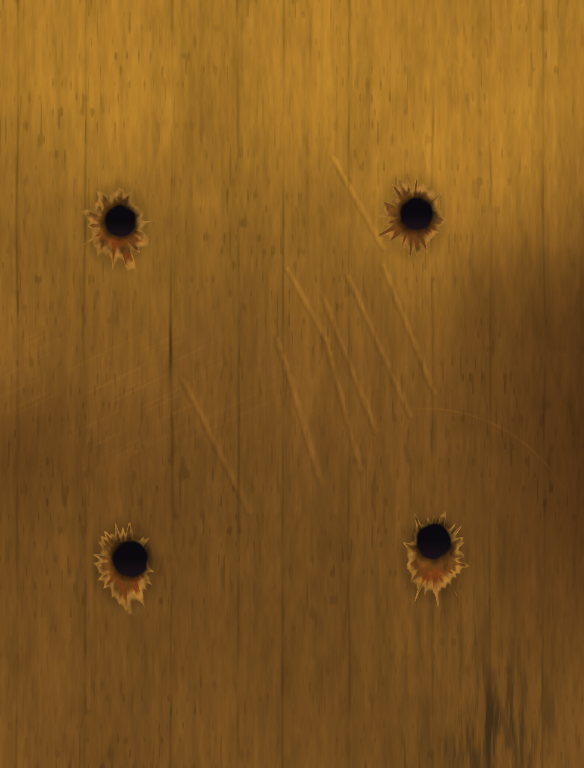
This texture is drawn by a Shadertoy shader. Its source:

```glsl
const vec3 WOOD_LIGHT = vec3(0.665, 0.470, 0.160);
const vec3 WOOD_MID = vec3(0.448, 0.298, 0.120);
const vec3 WOOD_DARK = vec3(0.290, 0.175, 0.070);
const vec3 SPLINTER = vec3(0.640, 0.455, 0.190);
const vec3 RAW_WOOD = vec3(0.460, 0.290, 0.115);
const vec3 RUST = vec3(0.430, 0.215, 0.075);
const vec3 BORE = vec3(0.045, 0.035, 0.050);
const vec3 STAIN = vec3(0.210, 0.155, 0.085);
const vec2 CRATER_SIZE = vec2(0.040, 0.052);
const float GRAIN = 0.11;
const float SCRATCH_GAIN = 0.16;

// Crater centre, then bore offset and bore radius
const vec2 CRATERS[4] = vec2[4](vec2(0.151, 0.706), vec2(0.538, 0.719),
                                vec2(0.163, 0.265), vec2(0.564, 0.274));
const vec3 BORES[4] = vec3[4](vec3(0.005, 0.006, 0.020), vec3(0.004, 0.002, 0.021),
                              vec3(0.007, 0.007, 0.023), vec3(0.001, 0.021, 0.023));

// Scratch start and end
const vec4 SCRATCHES[8] = vec4[8](
    vec4(0.435, 0.795, 0.500, 0.678), vec4(0.500, 0.655, 0.566, 0.490),
    vec4(0.422, 0.615, 0.490, 0.440), vec4(0.455, 0.640, 0.535, 0.460),
    vec4(0.425, 0.560, 0.470, 0.390), vec4(0.362, 0.560, 0.418, 0.375),
    vec4(0.240, 0.505, 0.325, 0.335), vec4(0.375, 0.650, 0.425, 0.560));

float hash(vec2 p) {
    p = fract(p * vec2(0.1031, 0.1137));
    p += dot(p, p.yx + 33.33);
    return fract((p.x + p.y) * p.x * 17.0);
}

float noise(vec2 p) {
    vec2 i = floor(p), f = fract(p);
    f = f * f * (3.0 - 2.0 * f);
    return mix(mix(hash(i), hash(i + vec2(1, 0)), f.x),
               mix(hash(i + vec2(0, 1)), hash(i + vec2(1, 1)), f.x), f.y);
}

float fbm(vec2 p) {
    float sum = 0.0, gain = 0.5;
    for (int i = 0; i < 4; i++) {
        sum += gain * noise(p + 40.0);
        p = p * 2.03 + 7.1;
        gain *= 0.5;
    }
    return sum;
}

float blob(vec2 p, vec2 centre, vec2 size) {
    vec2 d = (p - centre) / size;
    return exp(-dot(d, d));
}

// Lamp falloff, worn shadows and vertical grain
vec3 wood(vec2 p) {
    float cloud = fbm(p * vec2(7.0, 4.0)) - 0.47;
    float light = smoothstep(0.42, 0.92, p.y + cloud * 0.16 - 0.03 * smoothstep(0.5, 0.76, p.x));
    vec3 col = mix(WOOD_MID, WOOD_LIGHT, light);
    float shade = 0.85 * blob(p, vec2(0.79, 0.39), vec2(0.14, 0.20))
                + 0.30 * blob(p, vec2(0.0, 0.40), vec2(0.16, 0.09))
                + 0.25 * blob(p, vec2(0.73, 0.62), vec2(0.13, 0.12));
    col = mix(col, WOOD_DARK, clamp(shade, 0.0, 0.9));

    float streak = fbm(p * vec2(75.0, 3.5)) - 0.47;
    float fibre = fbm(p * vec2(210.0, 38.0)) - 0.47;
    col *= 1.0 + GRAIN * (2.0 * cloud + 1.5 * streak + 1.7 * fibre);

    // Pores and long growth lines
    float pore = smoothstep(0.72, 0.95, noise(p * vec2(260.0, 55.0) + 13.0));
    col *= 1.0 - 0.16 * pore * noise(p * 14.0);
    float cell = floor(p.x / 0.085);
    float lineX = (cell + 0.2 + 0.6 * hash(vec2(cell + 3.0, 8.0))) * 0.085;
    float wobble = 0.004 * (noise(vec2(cell * 9.0, p.y * 7.0)) - 0.5);
    float growth = exp(-pow((p.x - lineX - wobble) / 0.0018, 2.0));
    col *= 1.0 - 0.17 * growth * noise(vec2(cell + 50.0, p.y * 18.0));
    col *= 1.0 - 0.35 * blob(p, vec2(0.222, 0.548), vec2(0.002, 0.035));

    // Grey stain broken by the fibres
    float soot = blob(p, vec2(0.64, 0.05), vec2(0.085, 0.075))
               + 0.35 * blob(p, vec2(0.60, 0.22), vec2(0.10, 0.09));
    float broken = smoothstep(0.32, 0.68, fbm(p * vec2(110.0, 13.0)));
    return mix(col, STAIN, clamp(soot * broken * 0.85, 0.0, 0.8));
}

float scratches(vec2 p) {
    float sum = 0.0;
    for (int i = 0; i < 8; i++) {
        vec2 a = SCRATCHES[i].xy, ab = SCRATCHES[i].zw - a;
        float t = clamp(dot(p - a, ab) / dot(ab, ab), 0.0, 1.0);
        float d = length(p - a - ab * t) + 0.003 * (noise(p * 120.0) - 0.5);
        float width = mix(0.0022, 0.0050, t * noise(vec2(float(i) * 5.0, 2.0)));
        float side = dot(p - a, normalize(vec2(ab.y, -ab.x)));
        sum += exp(-d * d / (width * width)) * (0.45 + 0.55 * noise(p * 70.0));
        sum -= 0.45 * exp(-pow((side - 0.006) / 0.003, 2.0)) * smoothstep(0.009, 0.005, d);
    }
    // Faint compass arc and slanted scuffs
    vec2 q = p - vec2(0.553, 0.260);
    float arc = exp(-pow((length(q) - 0.208) / 0.0015, 2.0));
    sum += 0.5 * arc * smoothstep(-0.03, 0.03, q.x) * smoothstep(0.08, 0.13, q.y);
    float scuff = smoothstep(0.66, 0.9, noise(vec2(p.x + 2.0 * p.y, 2.0 * p.x - 4.0 * p.y + 9.0) * vec2(6.0, 65.0)));
    return sum + 0.35 * scuff * blob(p, vec2(0.16, 0.48), vec2(0.20, 0.10));
}

// Torn rim, rough funnel and dark bore
vec3 drillHole(vec3 col, vec2 p, vec2 centre, vec3 bore, float seed, float px) {
    vec2 q = (p - centre) / CRATER_SIZE;
    float r = length(q);
    if (r > 1.8) return col;
    vec2 dir = q / max(r, 0.001);
    float ragged = noise(dir * 2.5 + seed + 20.0) - 0.5;
    float spike = pow(noise(dir * 8.0 + q * 1.5 + seed * 3.0 + 30.0), 3.0);
    float edge = 0.80 + 0.20 * ragged + 0.50 * spike;
    float soft = 0.04 + px / CRATER_SIZE.x;
    float inside = 1.0 - smoothstep(edge - soft, edge + soft, r);
    float rough = fbm(q * 5.0 + seed + 15.0);

    col *= 1.0 - 0.15 * smoothstep(1.3, 0.85, r) * (1.0 - inside);
    vec3 funnel = mix(RAW_WOOD, RUST, smoothstep(0.1, -0.5, q.y) * smoothstep(0.3, 0.6, rough));
    funnel *= 0.60 + 0.75 * rough - 0.12 * smoothstep(0.1, 0.7, q.y);
    float rim = smoothstep(edge - 0.32, edge - 0.08, r + 0.25 * (rough - 0.5));
    funnel = mix(funnel, SPLINTER * (0.68 + 0.62 * rough), rim * 0.85);
    col = mix(col, funnel, inside);

    vec2 b = p - centre - bore.xy;
    float d = length(b) + 0.003 * (noise(b * 110.0 + seed + 10.0) - 0.5);
    col *= 1.0 - 0.45 * smoothstep(bore.z * 1.45, bore.z, d);
    vec3 depth = BORE + vec3(0.05, 0.03, 0.035) * smoothstep(0.2, -0.9, b.y / bore.z);
    return mix(col, depth, 1.0 - smoothstep(bore.z - 0.0015 - px, bore.z + 0.0015 + px, d));
}

void mainImage(out vec4 fragColor, in vec2 fragCoord) {
    vec2 p = fragCoord / iResolution.y;
    float px = 0.5 / iResolution.y;
    vec3 col = wood(p) * (1.0 + SCRATCH_GAIN * scratches(p));
    for (int i = 0; i < 4; i++)
        col = drillHole(col, p, CRATERS[i], BORES[i], float(i) * 7.3, px);
    fragColor = vec4(clamp(col, 0.0, 1.0), 1.0);
}
```
